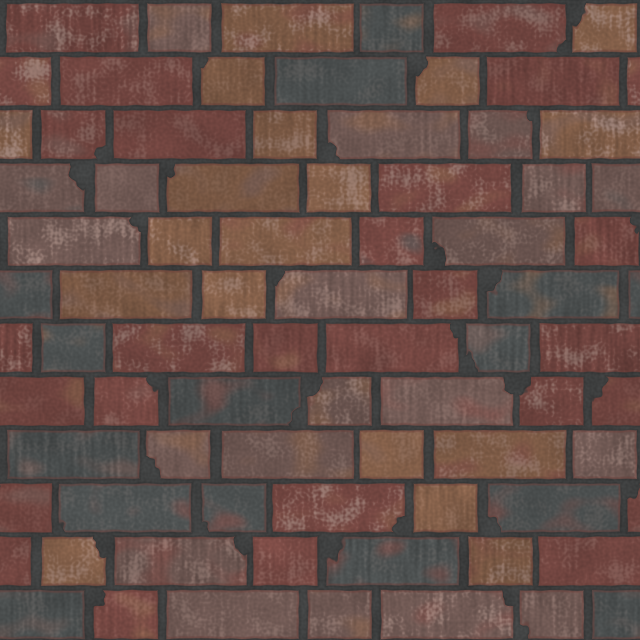
Write a Shadertoy shader that draws this texture.

```glsl
// Weathered brick wall in Flemish bond: 12 courses of 3 long and 3 short bricks with dark mortar.

const float COURSES = 12.0;
const float PAIRS = 3.0;          // one long and one short brick per pair
const float LONG_SHARE = 0.66;    // part of a pair taken by the long brick
const vec2 JOINT = vec2(0.0135, 0.0078);

const vec3 MORTAR = vec3(0.245, 0.25, 0.25);
const vec3 OCHRE = vec3(0.475, 0.345, 0.265);
const vec3 RED = vec3(0.435, 0.265, 0.245);
const vec3 MAUVE = vec3(0.415, 0.33, 0.31);
const vec3 SLATE = vec3(0.285, 0.30, 0.30);
const vec3 CHALK = vec3(0.57, 0.48, 0.45);
const vec3 RUST = vec3(0.42, 0.24, 0.22);

struct Brick {
    vec2 local;     // position from the brick centre
    vec2 halfSize;
    vec2 id;        // column and course
};

vec2 hash2(vec2 p) {
    uvec2 q = uvec2(ivec2(p)) * 1664525u + 1013904223u;
    q.x += q.y * 1664525u;
    q.y += q.x * 1664525u;
    q ^= q >> 16u;
    q.x += q.y * 1664525u;
    q.y += q.x * 1664525u;
    q ^= q >> 16u;
    return vec2(q & 65535u) / 65535.0;
}

float cornerSlope(vec2 cell, vec2 offset, float period) {
    float angle = 6.28318 * hash2(mod(cell, period)).x;
    return dot(vec2(cos(angle), sin(angle)), offset);
}

// Gradient noise, about -1 to 1, repeating after the given period
float noise(vec2 p, float period) {
    vec2 i = floor(p), f = p - i;
    vec2 u = f * f * f * (f * (f * 6.0 - 15.0) + 10.0);
    vec2 e = vec2(0.0, 1.0);
    float low = mix(cornerSlope(i, f, period), cornerSlope(i + e.yx, f - e.yx, period), u.x);
    float high = mix(cornerSlope(i + e.xy, f - e.xy, period), cornerSlope(i + 1.0, f - 1.0, period), u.x);
    return 1.5 * mix(low, high, u.y);
}

// Noise that differs for every brick
float brickNoise(Brick b, vec2 scale, float layer) {
    return noise(b.local * scale + b.id * 37.0 + layer * 71.0 + 300.0, 2048.0);
}

Brick findBrick(vec2 uv) {
    float y = (1.0 - uv.y) * COURSES - 0.023;
    float course = floor(y);
    float x = uv.x * PAIRS - 0.012 - 0.25 * mod(course, 4.0);
    float along = fract(x);
    float isShort = step(LONG_SHARE, along);
    float width = mix(LONG_SHARE, 1.0 - LONG_SHARE, isShort);
    vec2 cell = vec2(width / PAIRS, 1.0 / COURSES);
    float fromStart = along - isShort * LONG_SHARE;
    Brick b;
    b.local = vec2(fromStart / width - 0.5, 0.5 - fract(y)) * cell;
    b.halfSize = 0.5 * (cell - JOINT);
    b.id = vec2(2.0 * mod(floor(x), PAIRS) + isShort, mod(course, COURSES));
    b.local.x += 0.005 * (hash2(b.id + 900.0).x - 0.5);
    return b;
}

// Signed distance to the worn outline, with a bite out of some corners
float brickDistance(Brick b) {
    vec2 pick = hash2(b.id + 100.0), size = hash2(b.id + 200.0);
    vec2 q = abs(b.local) - b.halfSize;
    float d = max(q.x, q.y) + 0.0012 * brickNoise(b, vec2(45.0), 1.0);
    vec2 corner = b.halfSize * (2.0 * step(0.5, pick) - 1.0);
    vec2 delta = (b.local - corner) / vec2(0.75, 1.2);
    float radius = size.x < 0.34 ? mix(0.012, 0.034, size.y) : -1.0;
    float bite = radius - length(delta) + 0.007 * brickNoise(b, vec2(75.0), 2.0);
    return max(d, bite);
}

vec3 clayColor(float choice) {
    vec3 warm = choice < 0.31 ? OCHRE : RED;
    return choice < 0.59 ? warm : (choice < 0.80 ? MAUVE : SLATE);
}

vec3 brickColor(Brick b, float d) {
    vec2 kind = hash2(b.id + 300.0), wear = hash2(b.id + 400.0);
    float patches = brickNoise(b, vec2(16.0, 24.0), 3.0);
    float grain = brickNoise(b, vec2(190.0), 4.0);
    float streaks = brickNoise(b, vec2(150.0, 14.0), 5.0);
    vec3 color = clayColor(kind.x);
    color = mix(color, clayColor(kind.y * 0.85), 0.65 * smoothstep(0.0, 0.8, patches));

    // Chalky scuffs in broken patches, then drag marks and grain
    float scuff = brickNoise(b, vec2(22.0, 30.0), 6.0) + 0.5 * grain + 0.45 * streaks;
    float dust = kind.x < 0.80 ? mix(0.1, 0.75, wear.x) : 0.12;
    color = mix(color, CHALK, dust * smoothstep(-0.15, 0.95, scuff));
    color *= 1.0 + 0.13 * wear.y * streaks + 0.07 * grain + 0.07 * patches;
    color *= 0.98 + 0.12 * hash2(b.id + 500.0).x;

    // Thin burnt rim
    return mix(color, RUST, 0.5 * smoothstep(-0.005, -0.001, d));
}

void mainImage(out vec4 fragColor, in vec2 fragCoord) {
    vec2 uv = fragCoord / iResolution.xy;
    float softness = max(0.0014, 0.75 / iResolution.y);
    Brick b = findBrick(uv);
    float d = brickDistance(b);

    float mortarTone = 0.09 * noise(uv * 210.0, 210.0) + 0.12 * noise(uv * 24.0, 24.0);
    vec3 mortar = MORTAR * (1.0 + mortarTone);
    mortar *= 1.0 - 0.12 * smoothstep(0.005, 0.0, d);
    float cover = 1.0 - smoothstep(-softness, softness, d);
    fragColor = vec4(mix(mortar, brickColor(b, d), cover), 1.0);
}
```
